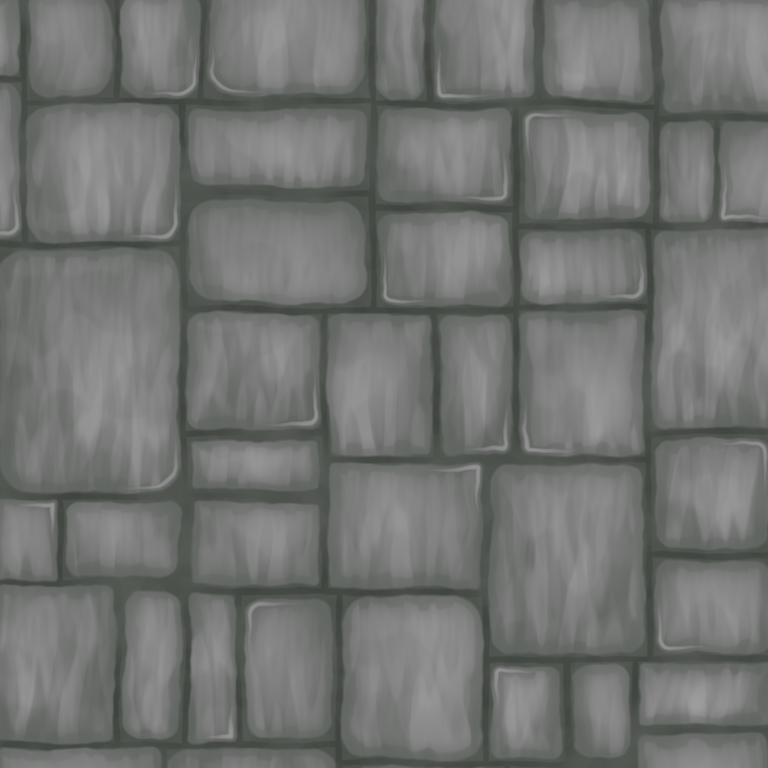
This texture is drawn by a Shadertoy shader. Its source:

```glsl
#define GRID 4.7
#define WALL_SHIFT 0.36
#define SPLIT_SHARE 0.42
#define JOINT 0.0068
#define CORNER 0.032
#define SHOULDER 0.032
#define STROKE_SCALE vec2(46.0, 9.0)
#define STROKE_TONE 0.026
#define JOINT_TONE 0.315
#define EDGE_TONE 0.39
#define RIM_TONE 0.6
#define MOSS_TINT vec3(0.0, 0.02, 0.0)

struct Stone { vec2 lo; vec2 hi; float seed; };

float hash(vec2 p) {
    vec3 q = fract(vec3(p.xyx) * 0.1031);
    q += dot(q, q.yzx + 33.33);
    return fract((q.x + q.y) * q.z);
}

float corner(vec2 cell, vec2 f, vec2 o) {
    float angle = 6.2832 * hash(cell + o + 71.0);
    return dot(vec2(cos(angle), sin(angle)), f - o);
}

// Gradient noise, roughly -0.7 to 0.7
float noise(vec2 p) {
    vec2 c = floor(p), f = p - c;
    vec2 u = f * f * f * (f * (f * 6.0 - 15.0) + 10.0);
    return mix(mix(corner(c, f, vec2(0, 0)), corner(c, f, vec2(1, 0)), u.x),
               mix(corner(c, f, vec2(0, 1)), corner(c, f, vec2(1, 1)), u.x), u.y);
}

// Flat dabs of paint with a firm outline, -0.5 to 0.5
float dabs(vec2 p, float softness) {
    return smoothstep(-softness, softness, noise(p)) - 0.5;
}

float wall(vec2 vertex) {
    return (hash(vertex + 19.0) * 2.0 - 1.0) * WALL_SHIFT;
}

// Each vertex owns one shifted wall, upright or level by parity
Stone findStone(vec2 p) {
    Stone s = Stone(floor(p), floor(p) + 1.0, 0.0);
    for (int k = 0; k < 9; k++) {
        vec2 c = floor(p) + vec2(k % 3 - 1, k / 3 - 1);
        float bl = wall(c), br = wall(c + vec2(1, 0));
        float tl = wall(c + vec2(0, 1)), tr = wall(c + 1.0);
        bool even = mod(c.x + c.y, 2.0) < 0.5;
        vec2 lo = c + (even ? vec2(bl, br) : vec2(tl, bl));
        vec2 hi = c + 1.0 + (even ? vec2(tr, tl) : vec2(br, tr));
        if (all(greaterThanEqual(p, lo)) && all(lessThan(p, hi)))
            s = Stone(lo, hi, hash(c + 5.0) * 90.0);
    }
    // Cut some stones across their longer side
    vec2 size = s.hi - s.lo;
    if (hash(vec2(s.seed, 1.0)) < SPLIT_SHARE && max(size.x, size.y) > 0.85) {
        vec2 cut = mix(s.lo, s.hi, mix(0.3, 0.7, hash(vec2(s.seed, 2.0))));
        int axis = size.x > size.y ? 0 : 1;
        if (p[axis] < cut[axis]) s.hi[axis] = cut[axis];
        else { s.lo[axis] = cut[axis]; s.seed += 100.0; }
    }
    return s;
}

float roundedBox(vec2 q, vec2 halfSize, float radius) {
    vec2 a = abs(q) - halfSize + radius;
    return length(max(a, 0.0)) + min(max(a.x, a.y), 0.0) - radius;
}

void mainImage(out vec4 fragColor, in vec2 fragCoord) {
    vec2 uv = fragCoord / iResolution.y;
    vec2 p = uv + 0.007 * vec2(noise(uv * 9.0), noise(uv * 9.0 + 40.0));

    Stone s = findStone(p * GRID);
    vec2 halfSize = (s.hi - s.lo) * 0.5 / GRID;
    vec2 q = p - (s.lo + s.hi) * 0.5 / GRID;
    float small = min(halfSize.x, halfSize.y);

    // Depth inside the worn, chipped stone outline
    float inset = JOINT * mix(0.6, 1.5, hash(vec2(s.seed, 3.0)));
    float radius = min(CORNER * hash(vec2(s.seed, 4.0)) + 0.003, small * 0.5);
    float depth = -roundedBox(q, halfSize - inset, radius);
    depth += 0.004 * noise(uv * 24.0 + s.seed) + 0.002 * noise(uv * 60.0);

    // Upright brush strokes, crisp at the sides and soft at the ends
    vec2 brush = p * STROKE_SCALE + s.seed * 3.7;
    float hair = dabs(brush * vec2(2.1, 1.9) + 17.0, 0.18);
    float fine = dabs(brush, 0.1);
    float broad = dabs(brush * vec2(0.45, 0.7) + 31.0, 0.09);
    float patches = dabs(p * vec2(17.0, 13.0) + s.seed, 0.08);
    float strokes = fine + 1.1 * broad + 0.6 * hair + 0.7 * patches;
    strokes *= mix(0.55, 1.35, hash(vec2(s.seed, 11.0)));

    // Shoulder in layered strokes, rising to an off-centre glow
    float ragged = depth + 0.006 * fine + 0.007 * noise(uv * 26.0 + 9.0);
    float slope = smoothstep(0.0, min(SHOULDER, small * 0.6), ragged);
    float ledge = smoothstep(-0.002, 0.002, ragged - 0.4 * min(SHOULDER, small * 0.6));
    float shoulder = mix(slope, ledge, 0.35);
    vec2 glowAt = vec2(hash(vec2(s.seed, 5.0)), hash(vec2(s.seed, 6.0))) - 0.5;
    vec2 glowPos = q / halfSize - 0.7 * glowAt + vec2(0.1 * patches, 0.2 * fine + 0.15 * broad);
    float glow = 1.0 - smoothstep(0.1, 1.2, length(glowPos));
    float tone = EDGE_TONE + 0.07 * shoulder + 0.085 * glow;
    tone += mix(0.25, 1.0, shoulder) * STROKE_TONE * strokes;
    tone += 0.04 * (hash(vec2(s.seed, 7.0)) - 0.5) * shoulder;

    // Tapered light rim around one corner
    vec2 side = vec2(hash(vec2(s.seed, 8.0)) < 0.5 ? -1.0 : 1.0,
                     hash(vec2(s.seed, 9.0)) < 0.7 ? -1.0 : 1.0);
    float reach = 1.0 - smoothstep(0.015, min(0.09, small * 1.5), distance(q, side * halfSize));
    float rim = 1.0 - smoothstep(0.0008, 0.0015 + 0.003 * reach, abs(depth - 0.006));
    rim *= reach * step(0.45, hash(vec2(s.seed, 10.0)));
    tone = mix(tone, RIM_TONE, 0.85 * rim);

    // Joints with a broken dark line along the middle
    vec2 toWall = halfSize - abs(q);
    float seam = 1.0 - smoothstep(0.0025, 0.0055, min(toWall.x, toWall.y) + 0.002 * noise(uv * 40.0));
    float joint = JOINT_TONE + 0.03 * noise(uv * 16.0) + 0.012 * dabs(uv * 38.0, 0.1);
    joint -= 0.05 * seam * smoothstep(-0.35, 0.15, noise(uv * 7.0 + 60.0));
    tone = mix(joint, tone, smoothstep(-0.0025, 0.002, depth));

    vec3 color = vec3(tone) + MOSS_TINT * (1.0 - smoothstep(0.3, 0.55, tone));
    fragColor = vec4(color, 1.0);
}
```
